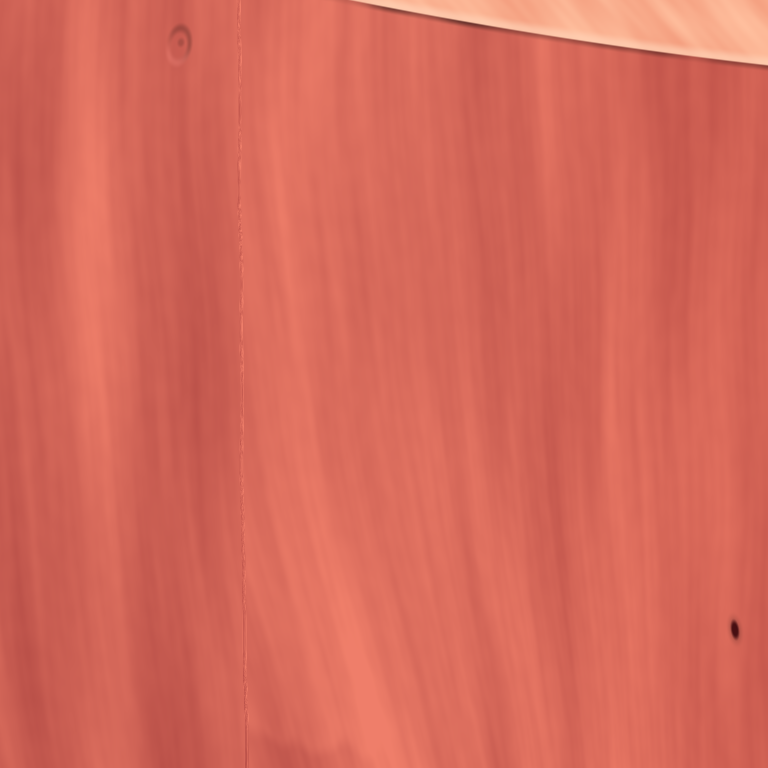
A Shadertoy shader for this texture:

```glsl
vec2 gradientAt(vec2 cell) {
    uvec2 k = uvec2(ivec2(cell) + 4096);
    uint h = (k.x * 1597334673u) ^ (k.y * 3812015801u);
    h = (h ^ (h >> 15)) * 2246822519u;
    h ^= h >> 13;
    float angle = float(h & 65535u) * 6.2832 / 65536.0;
    return vec2(cos(angle), sin(angle));
}

float gradientNoise(vec2 p) {
    vec2 i = floor(p), f = p - i;
    vec2 u = f * f * f * (f * (f * 6.0 - 15.0) + 10.0);
    float a = dot(gradientAt(i), f);
    float b = dot(gradientAt(i + vec2(1, 0)), f - vec2(1, 0));
    float c = dot(gradientAt(i + vec2(0, 1)), f - vec2(0, 1));
    float d = dot(gradientAt(i + vec2(1, 1)), f - vec2(1, 1));
    return mix(mix(a, b, u.x), mix(c, d, u.x), u.y);
}

// Soft grain bands crossed by finer streaks, all long in y
float woodGrain(vec2 p) {
    float bands = 0.60 * gradientNoise(p * vec2(9.0, 1.1) + 3.7);
    bands += 0.38 * gradientNoise(p * vec2(21.0, 1.8) + 11.3);
    float streaks = 0.20 * gradientNoise(p * vec2(48.0, 3.0) + 23.1);
    streaks += 0.11 * gradientNoise(p * vec2(110.0, 6.0) + 5.9);
    float mottle = 0.07 * gradientNoise(p * vec2(60.0, 32.0) + 41.7);
    return bands + streaks + mottle;
}

vec3 redPlanks(vec2 uv) {
    float seam = 0.320 - 0.010 * uv.y + 0.003 * gradientNoise(vec2(uv.y * 9.0, 2.5));
    float side = uv.x - seam;
    float rightPlank = smoothstep(-0.003, 0.003, side);

    // Grain leans to the right on its way down, least near the right edge
    float drop = 1.0 - uv.y;
    float lean = mix(0.07, 0.17 * (1.0 - smoothstep(0.5, 0.95, uv.x)), rightPlank);
    vec2 grainPos = uv - vec2(lean * drop * drop, 0.0);
    grainPos.x += 0.025 * gradientNoise(uv * vec2(3.0, 2.2) + 7.0);
    float tone = 0.60 + woodGrain(grainPos + vec2(2.3 * rightPlank, 0.0));

    // Broad shading of each plank
    float leftShade = -0.06 - 0.24 * drop * smoothstep(0.35, 0.05, abs(uv.x - 0.17));
    float rightShade = 0.22 * exp(-side * 5.0) - 0.20 * smoothstep(0.55, 1.0, uv.x) * uv.y;
    tone += mix(leftShade, rightShade, rightPlank);
    tone -= 0.15 * smoothstep(0.12, 0.0, uv.x) * drop;
    tone -= 0.13 * exp(-abs(side) * 300.0) * (0.6 + gradientNoise(vec2(uv.y * 14.0, 8.5)));

    // Ragged dark patch at the foot of the seam
    float foot = 0.045 - 0.15 * max(side, 0.0) + 0.04 * gradientNoise(uv * vec2(28.0, 9.0));
    tone -= 0.26 * rightPlank * smoothstep(0.012, -0.012, uv.y - foot) * smoothstep(0.24, 0.10, side);

    vec3 red = mix(vec3(0.735, 0.320, 0.288), vec3(0.920, 0.480, 0.403), clamp(tone, -0.1, 1.1));
    return red + vec3(0.0, -0.012, -0.012) * smoothstep(0.5, 1.0, uv.x);
}

vec3 paleBoard(vec2 uv, float above) {
    vec2 p = vec2(uv.x + 0.9 * uv.y, uv.y - 0.25 * uv.x);
    float figure = 0.60 + 0.7 * gradientNoise(p * vec2(17.0, 5.0)) + 0.3 * gradientNoise(p * vec2(55.0, 14.0));
    vec3 color = mix(vec3(0.94, 0.57, 0.45), vec3(1.0, 0.75, 0.62), clamp(figure, 0.0, 1.0));
    return mix(color, vec3(1.0, 0.82, 0.71), 0.7 * smoothstep(0.016, 0.003, above));
}

void mainImage(out vec4 fragColor, in vec2 fragCoord) {
    vec2 uv = fragCoord / iResolution.xy;
    vec3 color = redPlanks(uv);

    // Ringed knot at the upper left
    vec2 knot = (uv - vec2(0.233, 0.941)) * mat2(0.98, -0.17, 0.17, 0.98);
    float knotRadius = length(knot / vec2(0.015, 0.025));
    float rim = smoothstep(0.35, 0.0, abs(knotRadius - 0.9));
    color *= 1.0 - 0.20 * rim * smoothstep(-0.025, 0.018, knot.y + knot.x);
    color += 0.05 * rim * smoothstep(0.005, -0.02, knot.y);
    color *= 1.0 - 0.15 * smoothstep(0.45, 0.1, length((knot - vec2(0.002, 0.004)) / vec2(0.014, 0.018)));

    // Small dark pit at the lower right
    vec2 pit = uv - vec2(0.957, 0.180);
    pit.x += 0.12 * pit.y;
    color *= 1.0 - 0.20 * smoothstep(1.0, 0.2, length(pit / vec2(0.012, 0.025)));
    color = mix(color, vec3(0.28, 0.06, 0.07), smoothstep(1.2, 0.5, length(pit / vec2(0.0055, 0.013))));

    // Pale board above a curved edge with a thin shadow
    float run = uv.x - 0.456;
    float above = uv.y - (1.0 - 0.20 * run + 0.08 * run * run);
    float shadow = 0.30 + 0.5 * gradientNoise(vec2(uv.x * 13.0, 4.5));
    color *= 1.0 - max(shadow, 0.1) * smoothstep(-0.009, 0.0, above);
    color = mix(color, paleBoard(uv, above), smoothstep(-0.0015, 0.0015, above) * smoothstep(0.42, 0.46, uv.x));

    fragColor = vec4(color, 1.0);
}
```
